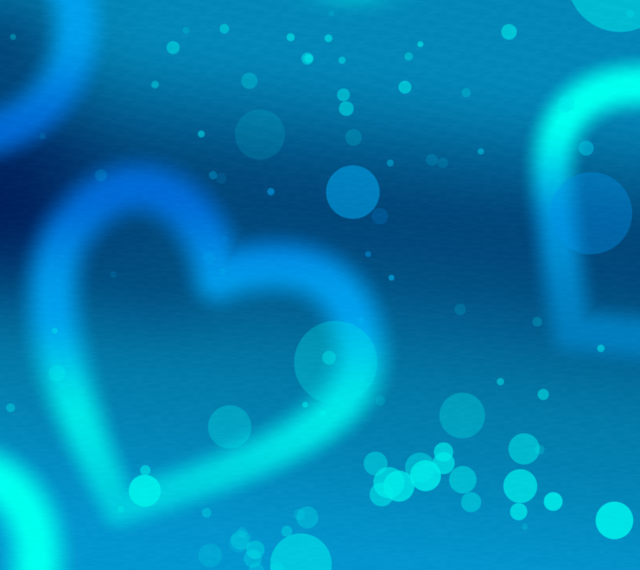
Give the GLSL for this background, as a Shadertoy shader.

```glsl
const vec3 NAVY = vec3(0.0, 0.13, 0.36);
const vec3 DEEP = vec3(0.005, 0.28, 0.48);
const vec3 TEAL = vec3(0.01, 0.49, 0.67);
const vec3 AZURE = vec3(0.01, 0.59, 0.81);
const vec3 BLUE = vec3(0.0, 0.43, 0.86);
const vec3 SKY = vec3(0.0, 0.64, 0.95);
const vec3 CYAN = vec3(0.0, 0.93, 0.92);
const vec3 AQUA = vec3(0.0, 1.0, 0.94);

float hash(float n) {
    return fract(sin(n * 127.1) * 43758.55);
}

float noise(vec2 p) {
    vec2 i = floor(p), f = fract(p);
    f = f * f * (3.0 - 2.0 * f);
    float n = i.x + i.y * 57.0;
    return mix(mix(hash(n), hash(n + 1.0), f.x),
               mix(hash(n + 57.0), hash(n + 58.0), f.x), f.y);
}

vec3 ramp(vec3 low, vec3 mid, vec3 high, float t) {
    return mix(mix(low, mid, smoothstep(0.0, 0.5, t)), high, smoothstep(0.5, 1.0, t));
}

float segmentDistance(vec2 p, vec2 a, vec2 b) {
    vec2 ab = b - a;
    return length(p - a - ab * clamp(dot(p - a, ab) / dot(ab, ab), 0.0, 1.0));
}

// Distance to a cubic curve, walked in short segments
float curveDistance(vec2 p, vec2 a, vec2 b, vec2 c, vec2 d) {
    float nearest = 10.0;
    vec2 last = a;
    for (int i = 1; i <= 16; i++) {
        float t = float(i) / 16.0, s = 1.0 - t;
        vec2 next = s * s * s * a + 3.0 * s * t * (s * b + t * c) + t * t * t * d;
        nearest = min(nearest, segmentDistance(p, last, next));
        last = next;
    }
    return nearest;
}

float glow(float dist, float width) {
    return 1.0 - smoothstep(0.1 * width, width, dist);
}

float softSpot(vec2 p, vec2 centre, vec2 size) {
    vec2 q = (p - centre) / size;
    return exp(-dot(q, q));
}

vec3 addDisc(vec3 col, vec2 p, vec2 centre, float radius, float alpha, float edge) {
    float blueBand = exp(-pow((centre.y - 0.6) / 0.13, 2.0));
    vec3 tint = mix(CYAN, vec3(0.0, 0.55, 0.9), blueBand);
    float mask = 1.0 - smoothstep(-edge, edge, length(p - centre) - radius);
    return mix(col, tint, mask * alpha);
}

// Random discs in a box; radii and opacities run between their two limits
vec3 scatterDiscs(vec3 col, vec2 p, vec2 centre, vec2 spread, int count,
                  vec2 radii, vec2 alphas, float seed, float edge) {
    for (int i = 0; i < count; i++) {
        float n = seed + float(i) * 4.0;
        vec2 offset = vec2(hash(n), hash(n + 1.0)) * 2.0 - 1.0;
        float size = hash(n + 2.0);
        col = addDisc(col, p, centre + offset * spread, mix(radii.x, radii.y, size * size),
                      mix(alphas.x, alphas.y, hash(n + 3.0)), edge);
    }
    return col;
}

vec3 backdrop(vec2 p) {
    float h = p.y - 0.707 + 0.13 * p.x;
    vec3 col = mix(DEEP, vec3(0.01, 0.53, 0.72), smoothstep(0.0, 0.28, h));
    col = mix(col, TEAL, smoothstep(0.0, 0.36, -h));
    col = mix(col, AZURE, smoothstep(0.3, 0.65, -h));
    col = mix(col, DEEP, 0.6 * softSpot(p, vec2(0.27, 0.52), vec2(0.13, 0.1)));
    col = mix(col, DEEP, 0.9 * softSpot(p, vec2(0.0, 0.91), vec2(0.12)));
    col = mix(col, NAVY, softSpot(p, vec2(0.0, 0.65), vec2(0.16)));
    return mix(col, CYAN, 0.4 * softSpot(p, vec2(0.62, 1.01), vec2(0.07, 0.025)));
}

vec3 addHearts(vec3 col, vec2 p) {
    // Whole tilted heart
    vec2 tip = vec2(0.21, 0.11), shoulder = vec2(0.139, 0.616);
    vec2 notch = vec2(0.384, 0.516), side = vec2(0.633, 0.384);
    float d = curveDistance(p, tip, vec2(0.125, 0.267), vec2(0.037, 0.516), shoulder);
    d = min(d, curveDistance(p, shoulder, vec2(0.22, 0.714), vec2(0.352, 0.677), notch));
    d = min(d, curveDistance(p, notch, vec2(0.513, 0.56), vec2(0.623, 0.523), side));
    d = min(d, curveDistance(p, side, vec2(0.639, 0.252), vec2(0.44, 0.179), tip));
    float width = mix(0.055, 0.075, smoothstep(0.1, 0.4, p.y));
    vec3 tint = ramp(CYAN, SKY, BLUE, (p.y - 0.27) / 0.4);
    col = mix(col, tint, glow(d, width) * mix(0.6, 0.92, smoothstep(0.08, 0.28, p.y)));

    // Heart cut by the right edge
    vec2 flank = vec2(0.972, 0.645), corner = vec2(1.005, 0.42);
    d = curveDistance(p, vec2(1.15, 0.85), vec2(1.0, 0.86), vec2(0.955, 0.77), flank);
    d = min(d, curveDistance(p, flank, vec2(0.985, 0.55), vec2(0.99, 0.48), corner));
    d = min(d, segmentDistance(p, corner, vec2(1.15, 0.405)));
    tint = ramp(vec3(0.0, 0.53, 0.8), vec3(0.0, 0.6, 0.88), AQUA, (p.y - 0.4) / 0.4);
    col = mix(col, tint, glow(d, 0.062) * mix(0.75, 1.0, smoothstep(0.4, 0.75, p.y)));

    // Curves in the two left corners
    d = curveDistance(p, vec2(0.125, 1.02), vec2(0.155, 0.93), vec2(0.12, 0.8), vec2(-0.02, 0.765));
    col = mix(col, mix(BLUE, SKY, smoothstep(0.76, 0.95, p.y)), 0.9 * glow(d, 0.068));
    d = curveDistance(p, vec2(-0.02, 0.165), vec2(0.04, 0.14), vec2(0.08, 0.07), vec2(0.06, -0.03));
    return mix(col, AQUA, glow(d, 0.075));
}

void mainImage(out vec4 fragColor, in vec2 fragCoord) {
    vec2 p = fragCoord / iResolution.y;
    float edge = 1.0 / iResolution.y;
    vec3 col = addHearts(backdrop(p), p);

    // Scattered bokeh: sprinkle, upper drift, lower clusters
    col = scatterDiscs(col, p, vec2(0.56, 0.52), vec2(0.55, 0.46), 48, vec2(0.005, 0.015), vec2(0.1, 0.65), 3.0, edge);
    col = scatterDiscs(col, p, vec2(0.46, 0.87), vec2(0.16, 0.12), 12, vec2(0.006, 0.018), vec2(0.15, 0.6), 311.0, edge);
    col = scatterDiscs(col, p, vec2(0.82, 0.16), vec2(0.18, 0.07), 14, vec2(0.015, 0.032), vec2(0.4, 0.9), 523.0, edge);
    col = scatterDiscs(col, p, vec2(0.44, 0.06), vec2(0.1, 0.08), 12, vec2(0.008, 0.036), vec2(0.15, 0.4), 719.0, edge);

    // Large discs that anchor the layout
    col = addDisc(col, p, vec2(1.037, 0.626), 0.072, 0.4, edge);
    col = addDisc(col, p, vec2(0.589, 0.364), 0.073, 0.3, edge);
    col = addDisc(col, p, vec2(0.619, 0.663), 0.047, 0.6, edge);
    col = addDisc(col, p, vec2(1.088, 1.037), 0.093, 0.5, edge);
    col = addDisc(col, p, vec2(0.528, 0.01), 0.054, 0.55, edge);
    col = addDisc(col, p, vec2(0.456, 0.764), 0.044, 0.15, edge);
    col = addDisc(col, p, vec2(0.403, 0.251), 0.038, 0.3, edge);
    col = addDisc(col, p, vec2(0.811, 0.271), 0.04, 0.3, edge);
    col = addDisc(col, p, vec2(0.254, 0.139), 0.028, 0.9, edge);
    col = addDisc(col, p, vec2(1.078, 0.087), 0.033, 0.9, edge);

    // Faint brushed grain
    col += 0.018 * (noise(p * vec2(90.0, 330.0)) - 0.5);
    fragColor = vec4(clamp(col, 0.0, 1.0), 1.0);
}
```
